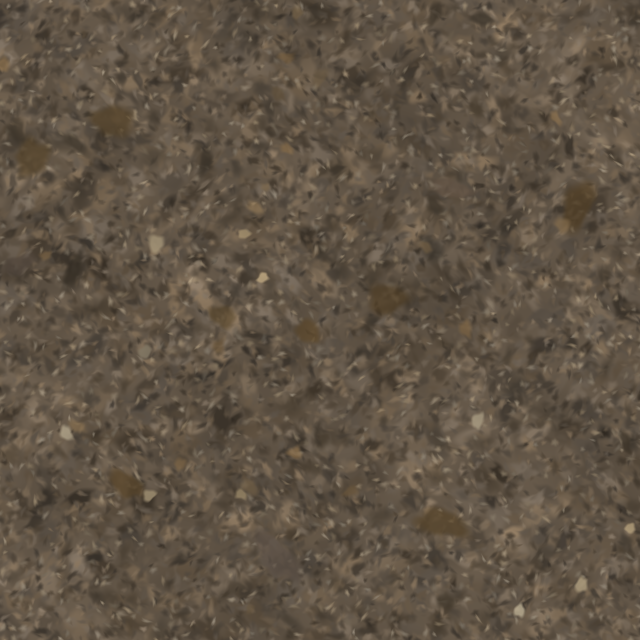
Reproduce this texture procedurally as a Shadertoy shader.

```glsl
vec4 hash4(vec2 cell) {
    vec4 p = fract(cell.xyxy * vec4(0.1031, 0.1030, 0.0973, 0.1099));
    p += dot(p, p.wzxy + 33.33);
    return fract((p.xxyz + p.yzzw) * p.zywx);
}

// Scatters blurred, randomly turned grains; radius is in cell units,
// core is the part of the radius that stays fully opaque
void scatter(inout vec3 color, vec2 uv, float cells, float share, float radius,
             float stretch, float core, vec3 tint, float spread, float opacity) {
    vec2 p = uv * cells;
    vec2 home = floor(p);
    for (int y = -1; y <= 1; y++)
    for (int x = -1; x <= 1; x++) {
        vec2 cell = home + vec2(x, y);
        vec4 place = hash4(cell + cells * 7.3 + 11.0);
        vec4 look = hash4(cell + cells * 3.7 + 291.0);
        if (place.w > share) continue;

        // Irregular rounded outline
        vec2 offset = p - cell - 0.15 - 0.7 * place.xy;
        float angle = 6.2832 * place.z;
        float c = cos(angle), s = sin(angle);
        float aspect = sqrt(mix(1.0, stretch, look.x));
        vec2 q = mat2(c, -s, s, c) * offset / vec2(aspect, 1.0 / aspect);
        q /= radius * mix(0.65, 1.15, look.y);
        float turn = atan(q.y, q.x);
        float r = length(q) * (1.0 + 0.10 * sin(3.0 * turn + 40.0 * look.z)
                                   + 0.06 * sin(5.0 * turn + 70.0 * look.w));

        // Tone and warmth
        float tone = 1.0 + spread * (look.z + fract(look.w * 7.0 + look.x) - 1.0);
        vec3 warmth = 1.0 + (look.w - 0.5) * vec3(0.06, 0.0, -0.11);
        color = mix(color, tint * tone * warmth, opacity * smoothstep(1.15, core, r));
    }
}

void mainImage(out vec4 fragColor, in vec2 fragCoord) {
    vec2 uv = fragCoord / min(iResolution.x, iResolution.y);
    vec3 soil = vec3(0.376, 0.328, 0.272);
    vec3 color = soil;

    // Slight bends so that outlines wander and rows never line up
    vec2 bent = uv + 0.006 * sin(uv.yx * 23.0 + vec2(0.4, 2.1))
                   + 0.0010 * sin(uv.yx * 190.0 + 3.0 * sin(uv * 67.0));

    // Packed soil, coarse to fine
    scatter(color, bent, 21.0, 1.0, 0.52, 2.6, 0.5, soil, 0.52, 0.9);
    scatter(color, bent, 37.0, 0.75, 0.50, 2.4, 0.35, soil, 0.54, 0.8);
    scatter(color, bent, 55.0, 0.7, 0.50, 2.4, 0.15, soil, 0.58, 0.75);
    scatter(color, bent, 79.0, 0.65, 0.50, 2.2, 0.0, soil, 0.54, 0.65);

    // Dark hollows and blurred glinting flecks
    scatter(color, bent, 18.0, 0.11, 0.44, 2.6, 0.1, vec3(0.265, 0.23, 0.185), 0.2, 0.6);
    scatter(color, bent, 27.0, 0.12, 0.42, 2.6, 0.1, vec3(0.26, 0.225, 0.18), 0.2, 0.6);
    scatter(color, bent, 49.0, 0.18, 0.44, 2.4, 0.0, vec3(0.265, 0.23, 0.185), 0.2, 0.6);
    scatter(color, bent, 43.0, 0.13, 0.30, 2.4, 0.0, vec3(0.54, 0.485, 0.405), 0.3, 0.65);
    scatter(color, bent, 67.0, 0.20, 0.40, 2.4, 0.0, vec3(0.56, 0.51, 0.43), 0.3, 0.65);

    // Half-buried stones: mauve, ochre, dark, tan and pale
    scatter(color, bent, 6.0, 0.14, 0.18, 3.2, 0.7, vec3(0.37, 0.315, 0.265), 0.15, 0.7);
    scatter(color, bent, 7.0, 0.12, 0.20, 2.2, 0.6, vec3(0.34, 0.268, 0.165), 0.15, 0.72);
    scatter(color, bent, 11.0, 0.08, 0.23, 3.0, 0.4, vec3(0.24, 0.21, 0.17), 0.2, 0.75);
    scatter(color, bent, 19.0, 0.05, 0.25, 2.0, 0.4, vec3(0.49, 0.40, 0.28), 0.25, 0.65);
    scatter(color, bent, 15.0, 0.05, 0.20, 1.7, 0.55, vec3(0.62, 0.56, 0.45), 0.2, 0.85);

    // Broad drift of light across the ground
    color *= 1.0 + 0.04 * sin(uv.x * 9.0 + 2.0 * sin(uv.y * 7.0))
                 + 0.035 * sin(uv.y * 17.0 - uv.x * 8.0 + 2.0 * sin(uv.x * 21.0))
                 + 0.035 * sin(uv.x * 37.0 + 2.5 * sin(uv.y * 31.0));
    fragColor = vec4(color, 1.0);
}
```
